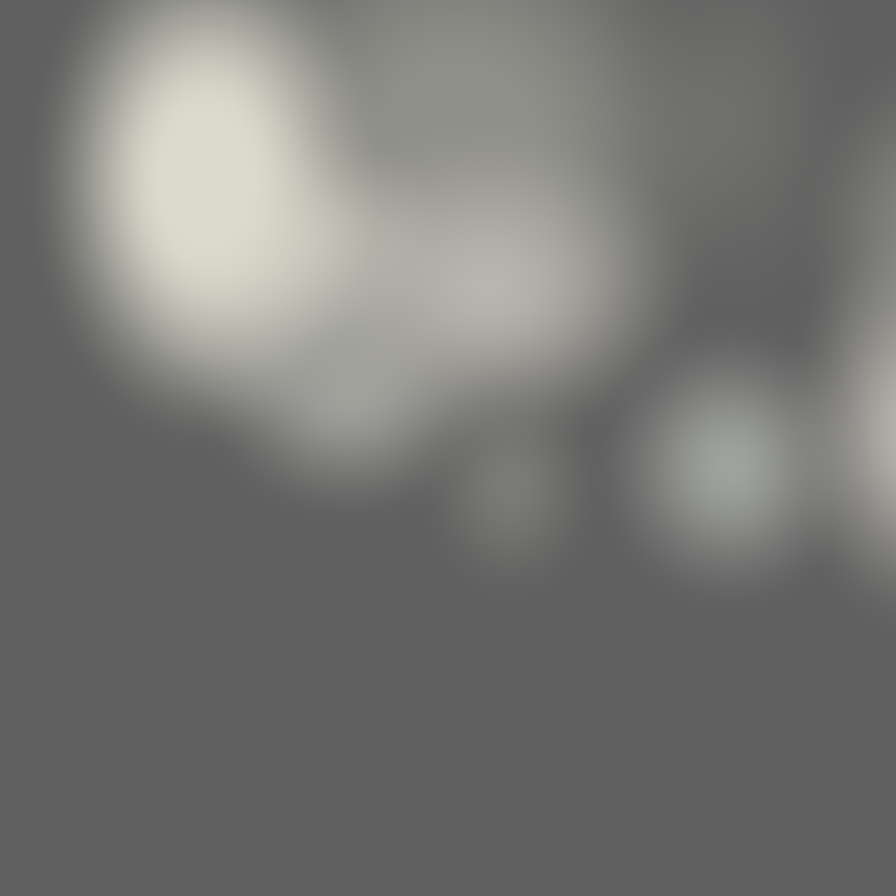
This background is drawn by a three.js fragment shader. Its source:

```glsl
#define BASE vec3(0.376, 0.376, 0.376)
#define GREY vec3(0.565, 0.565, 0.54)
#define SILVER vec3(0.65, 0.65, 0.63)
#define WARM vec3(0.73, 0.72, 0.69)
#define IVORY vec3(0.86, 0.855, 0.80)
#define MIST vec3(0.625, 0.635, 0.615)

varying vec2 vUv;

// Soft ellipse: full inside the core fraction, zero at its radii
float glow(vec2 center, vec2 radii, float core) {
  float d = length((vUv - center) / radii);
  return 1.0 - smoothstep(core, 1.0, d);
}

void main() {
  vec3 color = BASE;

  // Broad grey haze and its faint right fringe
  color = mix(color, GREY, 0.30 * glow(vec2(0.82, 0.87), vec2(0.14, 0.24), 0.0));
  color = mix(color, GREY, glow(vec2(0.51, 0.83), vec2(0.33, 0.36), 0.2));

  // Silver lobes below the haze
  color = mix(color, SILVER, 0.80 * glow(vec2(0.33, 0.66), vec2(0.20, 0.17), 0.0));
  color = mix(color, SILVER, 0.90 * glow(vec2(0.39, 0.56), vec2(0.18, 0.15), 0.0));

  // Warm band along the lower rim
  color = mix(color, WARM, 0.95 * glow(vec2(0.545, 0.68), vec2(0.25, 0.19), 0.0));

  // Ivory light with a tail to the lower right
  color = mix(color, IVORY, 0.50 * glow(vec2(0.345, 0.735), vec2(0.17, 0.13), 0.0));
  color = mix(color, IVORY, glow(vec2(0.23, 0.80), vec2(0.205, 0.31), 0.22));

  // Dim patch and round mist
  color = mix(color, GREY, 0.55 * glow(vec2(0.57, 0.46), vec2(0.11, 0.14), 0.0));
  color = mix(color, MIST, glow(vec2(0.815, 0.48), vec2(0.16, 0.17), 0.0));

  // Light entering from the right edge
  color = mix(color, GREY, 0.80 * glow(vec2(1.04, 0.74), vec2(0.16, 0.22), 0.0));
  color = mix(color, WARM, glow(vec2(1.03, 0.52), vec2(0.17, 0.24), 0.0));

  gl_FragColor = vec4(color, 1.0);
}
```
